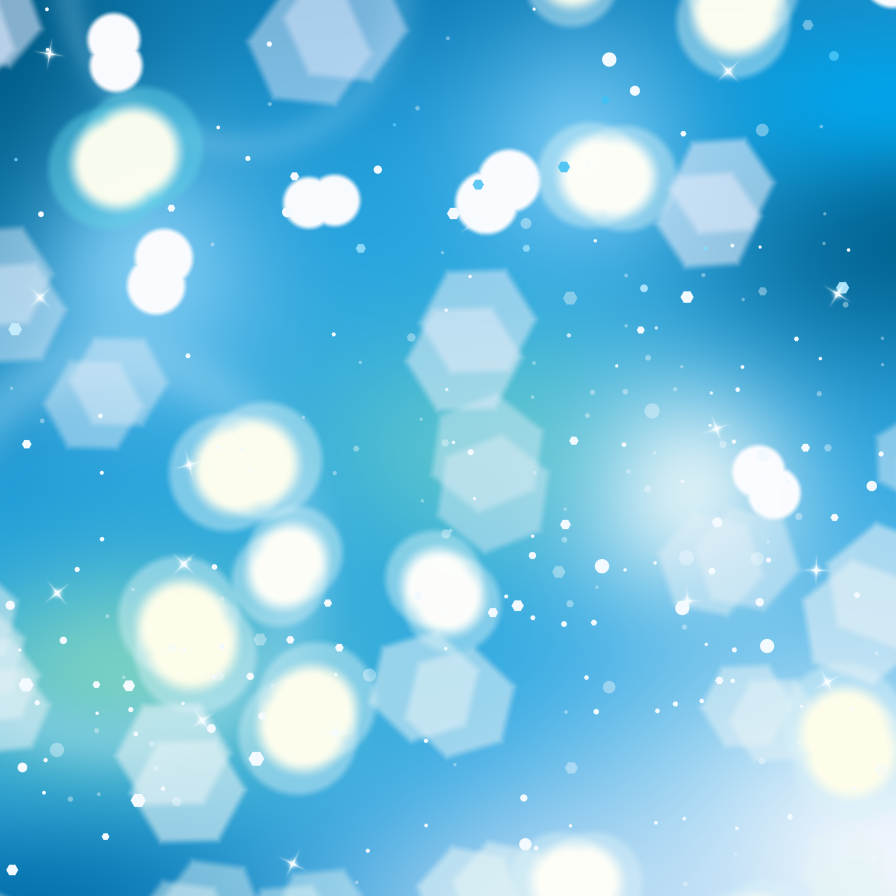
This background is drawn by a Shadertoy shader. Its source:

```glsl
// Soft blue light backdrop: blended colour pools and faint arcs, overlaid with
// doubled hexagon and disc bokeh, drifting specks and thin four-armed sparkles.
// Every scattered layer is a hashed, jittered grid; all lengths are canvas units.

vec3 hash3(vec2 p) {
    vec3 q = fract(p.xyx * vec3(0.1031, 0.1030, 0.0973));
    q += dot(q, q.yxz + 33.33);
    return fract((q.xxy + q.yzz) * q.zyx);
}

float gradientNoise(vec2 p) {
    vec2 i = floor(p), f = p - i, u = f * f * (3.0 - 2.0 * f);
    vec4 n;
    for (int k = 0; k < 4; k++) {
        vec2 corner = vec2(k & 1, k >> 1);
        n[k] = dot(hash3(i + corner + 40.0).xy * 2.0 - 1.0, f - corner);
    }
    return mix(mix(n.x, n.y, u.x), mix(n.z, n.w, u.x), u.y);
}

vec2 rotate(vec2 p, float a) {
    float c = cos(a), s = sin(a);
    return vec2(c * p.x - s * p.y, s * p.x + c * p.y);
}

float hexagon(vec2 p, float r) {
    p = abs(p);
    return max(p.x * 0.866 + p.y * 0.5, p.y) - r;
}

// Coverage of a distance field with a soft rim at least one pixel wide
float cover(float d, float soft) {
    float s = max(soft, 0.7 / iResolution.y);
    return 1.0 - smoothstep(-s, s, d);
}

float pool(vec2 p, vec2 centre, vec2 size) {
    vec2 q = (p - centre) / size;
    return exp(-dot(q, q));
}

vec3 backdrop(vec2 p) {
    p += 0.035 * vec2(gradientNoise(p * 3.0), gradientNoise(p * 3.0 + 9.0));
    vec3 c = vec3(0.14, 0.64, 0.88);
    // Deep teal edges
    c = mix(c, vec3(0.03, 0.45, 0.68), 0.8 * pool(p, vec2(0.5, 1.05), vec2(0.6, 0.17)));
    c = mix(c, vec3(0.0, 0.36, 0.53), pool(p, vec2(-0.03, 0.98), vec2(0.24, 0.36)));
    c = mix(c, vec3(0.0, 0.38, 0.56), 0.95 * pool(p, vec2(1.02, 0.74), vec2(0.23, 0.16)));
    c = mix(c, vec3(0.0, 0.42, 0.66), 0.9 * pool(p, vec2(0.0, -0.02), vec2(0.33, 0.13)));
    c = mix(c, vec3(0.0, 0.65, 0.93), 0.9 * pool(p, vec2(1.0, 0.89), vec2(0.2, 0.08)));
    // Green and pale pools
    c = mix(c, vec3(0.36, 0.77, 0.80), 0.9 * pool(p, vec2(0.53, 0.51), vec2(0.2, 0.14)));
    c = mix(c, vec3(0.48, 0.82, 0.76), 0.95 * pool(p, vec2(0.14, 0.24), vec2(0.22, 0.12)));
    c = mix(c, vec3(0.52, 0.81, 0.96), 0.9 * pool(p, vec2(0.17, 0.68), vec2(0.13, 0.14)));
    c = mix(c, vec3(0.48, 0.79, 0.95), 0.9 * pool(p, vec2(0.65, 0.84), vec2(0.13)));
    c = mix(c, vec3(0.91, 0.96, 0.97), 0.9 * pool(p, vec2(0.77, 0.45), vec2(0.13)));
    c = mix(c, vec3(0.70, 0.83, 0.95), 0.9 * pool(p, vec2(0.62, -0.04), vec2(0.26, 0.16)));
    c = mix(c, vec3(0.94, 0.96, 0.99), pool(p, vec2(1.0, 0.04), vec2(0.32, 0.26)));
    // Faint arcs
    float low = (length(p - vec2(0.13, 0.38)) - 0.21) / 0.035;
    float high = (length(p - vec2(0.26, 1.0)) - 0.18) / 0.02;
    return mix(c, vec3(0.62, 0.84, 0.95), 0.38 * exp(-low * low) + 0.22 * exp(-high * high));
}

vec3 addBokeh(vec3 c, vec2 p) {
    for (int k = 0; k < 49; k++) {
        vec2 cell = vec2(k % 7, k / 7);
        vec3 h = hash3(cell + 11.0), g = hash3(cell + 71.0);
        vec2 centre = (cell + (h.xy - 0.5) * 0.75) / 6.0;
        float corner = smoothstep(0.1, 0.45, length(centre - vec2(0.0, 1.0)));
        if (g.z < 0.14 + 0.25 * smoothstep(0.6, 1.0, centre.y)) continue;
        vec2 q = p - centre, axis = rotate(vec2(1.0, 0.0), g.x * 6.283);
        if (h.z < 0.5) {
            // Translucent hexagon pair
            float r = mix(0.042, 0.062, g.y), turn = g.x * 9.0;
            vec3 tint = mix(vec3(0.90, 0.96, 0.96), vec3(0.86, 0.90, 0.98), centre.y);
            for (float s = -1.0; s < 2.0; s += 2.0)
                c = mix(c, tint, mix(0.42, 0.62, g.z) * cover(hexagon(rotate(q + s * axis * r * 0.4, turn), r), 0.006));
        } else if (h.z < 0.84) {
            // Hazy disc pair around a bright core
            float r = mix(0.052, 0.068, g.y);
            vec3 halo = mix(vec3(0.2, 0.78, 0.88), vec3(0.86, 0.95, 0.97), corner);
            vec3 core = mix(vec3(1.0), vec3(1.0, 0.995, 0.91), g.z);
            float a = length(q - axis * r * 0.33), b = length(q + axis * r * 0.33);
            c = mix(c, halo, 0.45 * cover(a - r, 0.006));
            c = mix(c, halo, 0.45 * cover(b - r, 0.006));
            float inner = min(length(q - axis * r * 0.16), length(q + axis * r * 0.16));
            c = mix(c, core, 0.96 * cover(inner - r * 0.74, 0.011));
        } else {
            // Small, crisp white pair
            float r = mix(0.026, 0.036, g.y);
            float d = min(length(q - axis * r * 0.5), length(q + axis * r * 0.5)) - r;
            c = mix(c, vec3(0.99, 0.99, 1.0), 0.98 * cover(d, 0.004));
        }
    }
    return c;
}

vec3 addSpecks(vec3 c, vec2 p, float cells, float smallest, float largest) {
    vec2 id = floor(p * cells);
    vec3 h = hash3(id + cells * 3.0), g = hash3(id + cells * 7.0);
    vec2 centre = (id + 0.25 + 0.5 * h.xy) / cells, q = p - centre;
    float drift = pool(centre, vec2(0.76, 0.5), vec2(0.24, 0.2)) + pool(centre, vec2(0.12, 0.17), vec2(0.2, 0.12))
                + 0.7 * pool(centre, vec2(0.58, 0.31), vec2(0.3, 0.12));
    float r = mix(smallest, largest, g.x * g.x);
    float shape = cover(mix(length(q) - r, hexagon(q, r * 0.92), step(0.5, g.y)), 0.0007);
    vec3 tint = mix(vec3(0.95, 0.98, 1.0), vec3(0.25, 0.75, 0.95), step(0.75, g.z) * smoothstep(0.5, 0.9, centre.y));
    return mix(c, tint, shape * step(h.z, 0.08 + 0.26 * drift) * mix(0.4, 1.0, step(0.4, g.z)));
}

vec3 addSparkles(vec3 c, vec2 p) {
    vec2 id = floor(p * 7.0);
    vec3 h = hash3(id + 131.0);
    vec2 q = abs(rotate(p - (id + 0.25 + 0.5 * h.xy) / 7.0, h.x * 6.283));
    vec2 arms = exp(-q.yx / 0.0009) * (1.0 - smoothstep(0.0, 0.021, q));
    float light = 0.85 * max(arms.x, arms.y) + 0.8 * exp(-dot(q, q) / 0.00002);
    return mix(c, vec3(0.96, 0.99, 1.0), min(light, 1.0) * step(h.z, 0.38));
}

void mainImage(out vec4 fragColor, in vec2 fragCoord) {
    vec2 p = fragCoord / iResolution.xy;
    vec3 c = addBokeh(backdrop(p), p);
    c = addSpecks(c, p, 23.0, 0.004, 0.0085);
    c = addSpecks(c, p, 31.0, 0.0018, 0.0034);
    fragColor = vec4(addSparkles(c, p), 1.0);
}
```
